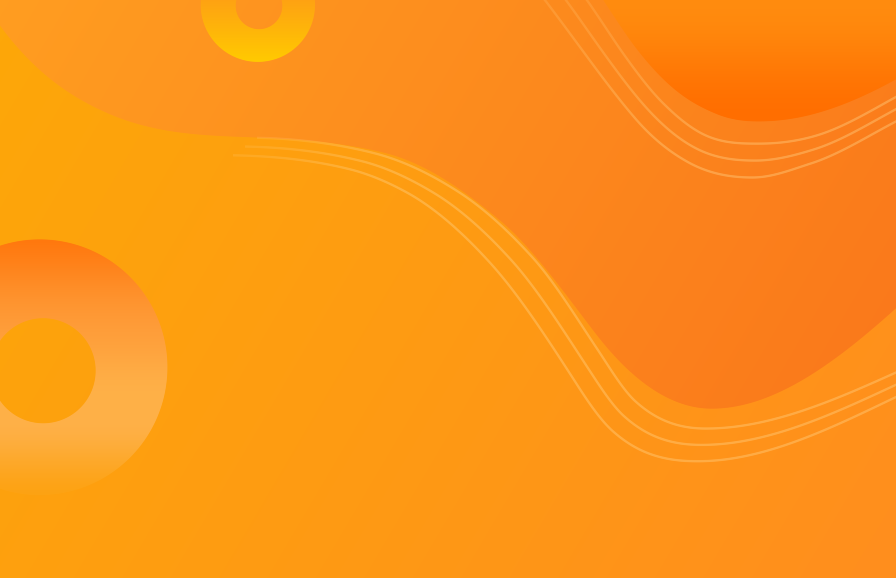
A Shadertoy shader for this background:

```glsl
// Warm orange backdrop with flowing panels, triple contour lines and two gradient rings.

const vec2 CANVAS = vec2(768.0, 495.0); // design units, stretched over the whole canvas
const int NODES = 8;

// Curve nodes: x, depth below the top edge, slope
const vec3 PANEL_EDGE[NODES] = vec3[NODES](
    vec3(0, 22, 1.35), vec3(90, 96, 0.45), vec3(200, 117, 0.04), vec3(330, 131, 0.25),
    vec3(430, 190, 0.85), vec3(510, 285, 1.3), vec3(610, 350, 0), vec3(768, 264, -0.9));
const vec3 PANEL_LINE_IN[NODES] = vec3[NODES](
    vec3(220, 118, 0.02), vec3(320, 131, 0.25), vec3(394, 165, 0.65), vec3(456, 220, 1.1),
    vec3(512, 299, 1.5), vec3(545, 344, 0.9), vec3(605, 367, 0), vec3(768, 319, -0.45));
const vec3 PANEL_LINE_OUT[NODES] = vec3[NODES](
    vec3(200, 133, 0.02), vec3(300, 145, 0.25), vec3(349, 165, 0.55), vec3(420, 225, 1.1),
    vec3(495, 330, 1.55), vec3(525, 369, 0.9), vec3(598, 395, 0), vec3(768, 340, -0.48));
const vec3 BOWL_EDGE[NODES] = vec3[NODES](
    vec3(500, -25, 1.5), vec3(517, 0, 1.5), vec3(545, 41, 1.3), vec3(580, 78, 0.8),
    vec3(615, 98, 0.4), vec3(650, 104, 0), vec3(700, 97, -0.28), vec3(768, 68, -0.55));
const vec3 BOWL_LINE_IN[NODES] = vec3[NODES](
    vec3(480, -33, 1.4), vec3(503, 0, 1.4), vec3(535, 47, 1.4), vec3(568, 88, 1.0),
    vec3(605, 116, 0.45), vec3(650, 123, 0), vec3(700, 116, -0.3), vec3(768, 83, -0.55));
const vec3 BOWL_LINE_OUT[NODES] = vec3[NODES](
    vec3(440, -36, 1.3), vec3(467, 0, 1.3), vec3(505, 51, 1.35), vec3(545, 102, 1.15),
    vec3(590, 139, 0.55), vec3(645, 152, 0), vec3(695, 140, -0.32), vec3(768, 104, -0.52));

// Smooth coverage of a shape from its signed distance
float coverage(float dist, float pixel) {
    return 1.0 - smoothstep(-0.6 * pixel, 0.6 * pixel, dist);
}

// Signed distance to a cubic Hermite curve, negative above it
float curveDistance(vec3 nodes[NODES], vec2 p) {
    vec3 a = nodes[0], b = nodes[1];
    for (int i = 1; i < NODES - 1; i++) {
        if (p.x > nodes[i].x) {
            a = nodes[i];
            b = nodes[i + 1];
        }
    }
    float span = b.x - a.x;
    float t = clamp((p.x - a.x) / span, 0.0, 1.0);
    float rise = b.y - a.y;
    float c2 = 3.0 * rise - span * (2.0 * a.z + b.z);
    float c3 = span * (a.z + b.z) - 2.0 * rise;
    float height = a.y + t * (span * a.z + t * (c2 + t * c3));
    float slope = a.z + t * (2.0 * c2 + 3.0 * t * c3) / span;
    return (p.y - height) / sqrt(1.0 + slope * slope);
}

// Three thin lines blended from an inner to an outer curve
float contourLines(vec3 inner[NODES], vec3 outer[NODES], vec2 p, float pixel) {
    float ink = 0.0;
    for (int k = 0; k < 3; k++) {
        vec3 nodes[NODES];
        for (int i = 0; i < NODES; i++) nodes[i] = mix(inner[i], outer[i], float(k) * 0.5);
        float fade = smoothstep(-10.0, 150.0, p.x - nodes[0].x) * step(nodes[0].x, p.x);
        float line = coverage(abs(curveDistance(nodes, p)) - 1.0, pixel);
        ink = max(ink, line * mix(0.4, 1.0, fade) * step(nodes[0].x, p.x));
    }
    return ink;
}

// Disc with a slightly offset hole
float ring(vec2 p, vec2 center, float radius, vec2 holeCenter, float holeRadius, float pixel) {
    float disc = length(p - center) - radius;
    float hole = holeRadius - length(p - holeCenter);
    return coverage(max(disc, hole), pixel);
}

// Four-stop gradient of the large ring, from top to bottom
vec3 largeRingColor(float t) {
    vec3 color = mix(vec3(1.0, 0.45, 0.03), vec3(0.995, 0.61, 0.22), smoothstep(-0.1, 0.38, t));
    color = mix(color, vec3(0.995, 0.69, 0.28), smoothstep(0.3, 0.62, t));
    return mix(color, vec3(0.99, 0.635, 0.07), smoothstep(0.7, 1.02, t));
}

void mainImage(out vec4 fragColor, in vec2 fragCoord) {
    vec2 p = fragCoord / iResolution.xy * CANVAS;
    p.y = CANVAS.y - p.y; // measure depth from the top edge
    float pixel = CANVAS.x / iResolution.x;
    float diagonal = dot(p, vec2(0.85, 0.5));

    // Base and main panel
    vec3 amber = mix(vec3(0.992, 0.655, 0.03), vec3(1.0, 0.555, 0.115),
                     clamp(diagonal / 900.0, 0.0, 1.0));
    vec3 tangerine = mix(vec3(1.0, 0.615, 0.125), vec3(0.98, 0.475, 0.105),
                         clamp(diagonal / 780.0, 0.0, 1.0));
    vec3 color = mix(amber, tangerine, coverage(curveDistance(PANEL_EDGE, p), pixel));

    // Upper right bowl
    vec3 bowl = mix(vec3(1.0, 0.545, 0.055), vec3(1.0, 0.43, 0.0), smoothstep(0.0, 104.0, p.y));
    color = mix(color, bowl, coverage(curveDistance(BOWL_EDGE, p), pixel));

    // Contour lines
    vec3 cream = vec3(1.0, 0.82, 0.52);
    color = mix(color, cream, 0.4 * contourLines(PANEL_LINE_IN, PANEL_LINE_OUT, p, pixel));
    color = mix(color, cream, 0.4 * contourLines(BOWL_LINE_IN, BOWL_LINE_OUT, p, pixel));

    // Rings
    vec3 gold = mix(vec3(0.995, 0.635, 0.07), vec3(1.0, 0.79, 0.0), clamp(p.y / 53.0, 0.0, 1.0));
    color = mix(color, gold, ring(p, vec2(221, 4), 49.0, vec2(222, 5), 20.0, pixel));
    vec3 glow = largeRingColor((p.y - 205.0) / 219.0);
    color = mix(color, glow, ring(p, vec2(34, 314.5), 109.5, vec2(37, 317.5), 45.0, pixel));

    fragColor = vec4(color, 1.0);
}
```
